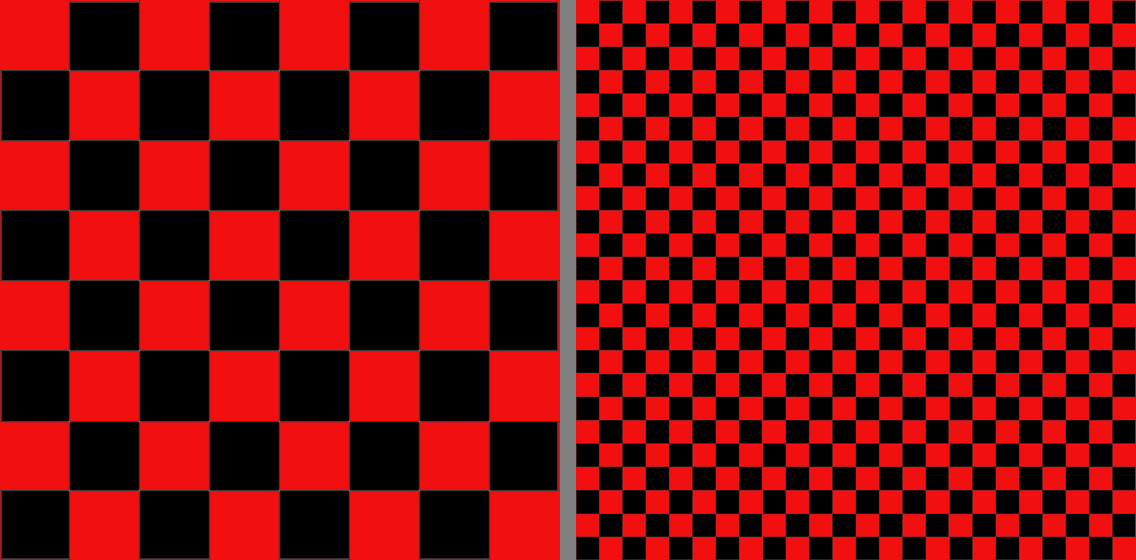
Left, the tile; right, the same tile 3 across and 3 down.
Reproduce this pattern procedurally as a Shadertoy shader.

```glsl
// Red and black checkerboard, eight by eight, with hairline grey outlines and a thin red rim.

// Share of a pixel of width px, at signed distance t, that a line of half-width w covers
float lineCover(float t, float w, float px) {
    return clamp((min(t + 0.5 * px, w) - max(t - 0.5 * px, -w)) / px, 0.0, 1.0);
}

void mainImage(out vec4 fragColor, in vec2 fragCoord) {
    vec2 p = 8.0 * fragCoord / iResolution.xy + 0.0078;
    float px = 8.0 / iResolution.y;

    // One row boundary sits slightly low
    p.y += 0.0156 * smoothstep(0.5, 0.1, abs(p.y - 2.0));

    vec2 cell = clamp(floor(p), 0.0, 7.0);
    bool isBlack = mod(cell.x + cell.y, 2.0) < 0.5;

    // Outer black squares stop short of the rim; outer red squares run past it
    float inset = isBlack ? 0.025 : -1.0;
    vec2 low = mix(cell, vec2(inset), lessThan(cell, vec2(0.5)));
    vec2 high = mix(cell + 1.0, vec2(8.0 - inset), greaterThan(cell, vec2(6.5)));
    vec2 gap = min(p - low, high - p);
    float inside = min(gap.x, gap.y) * (isBlack ? 1.0 : -1.0);

    vec2 margin = min(p, 8.0 - p);
    float rimDistance = min(margin.x, margin.y);

    // Squares
    vec3 color = mix(vec3(0.95, 0.06, 0.06), vec3(0.0), clamp(inside / px + 0.5, 0.0, 1.0));

    // Outlines, kept off the rim
    float outline = lineCover(inside, 0.009, px) * step(0.012, rimDistance);
    color = mix(color, vec3(0.26, 0.22, 0.22), outline);

    // Paler specks where inner lines cross
    float crossing = length(p - round(p)) - 0.011;
    float speck = clamp(0.5 - crossing / px, 0.0, 1.0) * step(0.5, rimDistance);
    color = mix(color, vec3(0.7, 0.45, 0.42), 0.8 * speck);

    fragColor = vec4(color, 1.0);
}
```
